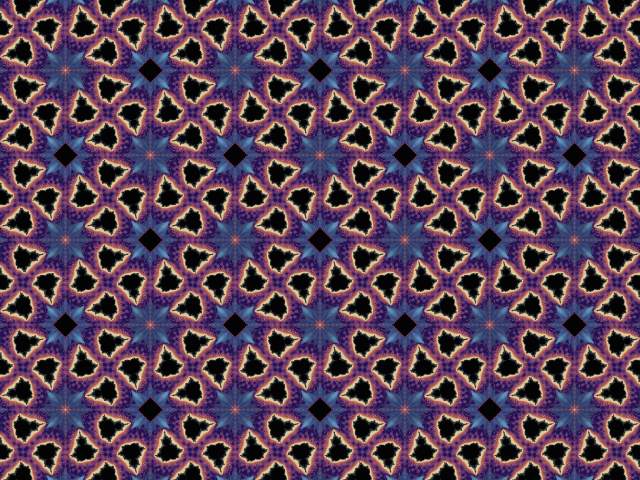
Give the GLSL for this pattern, as a WebGL 2 fragment shader.

```glsl
#version 300 es
precision highp float;
// Kaleidoscopic fractal tiling: black diamonds and beaded rosettes alternate
// on a checkerboard, each surrounded by eight small Mandelbrot islands.
// The plane is folded to one triangle, where the island's escape time is coloured.
uniform vec2 u_resolution;
out vec4 fragColor;

const float TAU = 6.2831853;
const vec3 NAVY = vec3(0.11, 0.07, 0.33);
const vec3 PURPLE = vec3(0.28, 0.15, 0.40);
const vec3 MAUVE = vec3(0.45, 0.24, 0.42);
const vec3 ROSE = vec3(0.66, 0.34, 0.37);
const vec3 ORANGE = vec3(0.80, 0.48, 0.30);
const vec3 CREAM = vec3(0.86, 0.79, 0.62);
const vec3 BLACK = vec3(0.012);

// Colour ramp from the open field (low) to the rim of an island (high)
vec3 heatColor(float heat) {
  vec3 col = mix(NAVY, PURPLE, smoothstep(0.5, 1.0, heat));
  col = mix(col, MAUVE, smoothstep(1.0, 1.6, heat));
  col = mix(col, ROSE, smoothstep(1.8, 2.5, heat));
  col = mix(col, ORANGE, smoothstep(2.6, 3.0, heat));
  col = mix(col, CREAM, smoothstep(3.0, 3.5, heat));
  return mix(col, vec3(0.20, 0.22, 0.24), smoothstep(5.2, 7.5, heat));
}

// x: potential level, y: beads from the escape angle, z: 1 inside the set
vec3 island(vec2 c) {
  vec2 z = c;
  float n = 0.0;
  for (int i = 0; i < 48; i++) {
    if (dot(z, z) > 256.0) break;
    z = vec2(z.x * z.x - z.y * z.y, 2.0 * z.x * z.y) + c;
    n += 1.0;
  }
  if (dot(z, z) <= 256.0) return vec3(9.0, 0.0, 1.0);
  float logSize = log(length(z));
  float band = log2(logSize / 2.7726);
  float beads = cos(3.0 * atan(z.y, z.x)) * sin(TAU * band);
  return vec3(n - log2(logSize), beads, 0.0);
}

vec3 pattern(vec2 p) {
  // Fold into the triangle between diamond, rosette and crossing
  vec2 cell = floor(p + 0.5);
  vec2 f = p - cell;
  float isRosette = mod(cell.x + cell.y, 2.0);
  vec2 a = abs(f);
  float hand = (f.x * f.y < 0.0 ? -1.0 : 1.0) * (1.0 - 2.0 * isRosette);
  if (a.y > a.x) {
    a = a.yx;
    hand = -hand;
  }
  vec2 q = vec2(mix(a.x, 1.0 - a.x, isRosette), a.y);

  // Islands point alternately toward and away from the diamonds
  vec2 u = vec2(hand * (q.x - 0.5), q.y - 0.22);
  vec2 c = 6.6 * mat2(0.975, -0.22, 0.22, 0.975) * u - vec2(0.2, 0.0);
  vec3 isle = island(c);

  // Beaded lace between the islands
  float edge = min(a.y, min(q.x - q.y, 1.0 - q.x - q.y) * 0.707);
  float open = 1.0 - smoothstep(1.9, 2.9, isle.x);
  vec2 w = p + 0.012 * sin(TAU * 4.0 * p.yx) * sin(TAU * 3.0 * p);
  float lace = cos(TAU * 14.0 * w.x) + cos(TAU * 14.0 * w.y);
  float curls = cos(TAU * 8.0 * (w.x + w.y)) * cos(TAU * 8.0 * (w.x - w.y));
  float inner = smoothstep(0.0, 0.07, edge);
  float detail = mix(0.35 * lace + 0.4 * curls, 0.85 * isle.y + 0.25 * lace, inner);
  vec3 col = heatColor(isle.x + open * 1.1 * detail);

  // Blue eight-pointed stars with pale wedges on the diagonals
  float r = length(f);
  float angle = atan(f.y, f.x);
  float tips = 0.255 + 0.045 * cos(8.0 * angle) + 0.016 * cos(24.0 * angle);
  float star = tips - r + 0.008 * lace;
  float wedge = pow(0.5 - 0.5 * cos(4.0 * angle), 3.0) * smoothstep(0.08, 0.24, r);
  vec3 blue = mix(vec3(0.15, 0.21, 0.46), vec3(0.36, 0.55, 0.71), 0.3 + 0.7 * wedge);
  blue *= 0.93 + 0.12 * cos(16.0 * angle) - 0.1 * isRosette;
  float scroll = cos(16.0 * angle) * sin(15.0 * log(r + 0.02));
  float sprig = smoothstep(0.3, 0.75, scroll) * (0.4 + 0.5 * isRosette);
  blue = mix(blue, mix(NAVY, ROSE, 0.5), sprig * (1.0 - 0.6 * wedge));
  col = mix(col, blue, smoothstep(-0.005, 0.012, star) * open);

  // Dark fringe strung with rose beads
  float fringe = 1.0 - smoothstep(0.018, 0.045, abs(star + 0.016));
  float pearl = smoothstep(0.1, 0.7, cos(48.0 * angle) * cos(130.0 * star));
  col = mix(col, mix(NAVY, ROSE, 0.8 * pearl), 0.85 * fringe * open);

  // Dotted arms along the axes
  float dots = 0.5 + 0.5 * cos(TAU * 20.0 * a.x);
  float arm = 1.0 - smoothstep(0.004, 0.016, a.y + 0.008 * (1.0 - dots));
  col = mix(col, mix(PURPLE, ROSE, dots), 0.6 * arm);

  // Glowing centre of each rosette
  float heart = 0.045 + 0.025 * cos(8.0 * angle) - r;
  float glow = smoothstep(-0.02, 0.02, heart) * isRosette;
  col = mix(col, mix(ROSE, CREAM, smoothstep(0.02, 0.0, r)), glow);

  // Black diamond with a beaded rim
  float diamond = a.x + a.y - 0.142;
  float rim = (1.0 - smoothstep(0.008, 0.022, abs(diamond - 0.008))) * (1.0 - isRosette);
  float rimBeads = 0.5 + 0.5 * cos(TAU * 32.0 * (a.x - a.y));
  col = mix(col, mix(NAVY, ROSE, rimBeads), rim);
  col = mix(col, BLACK, smoothstep(0.004, -0.004, diamond) * (1.0 - isRosette));
  return mix(col, BLACK, isle.z);
}

void main() {
  // Average a 3 by 3 grid of samples to smooth the edges
  vec3 sum = vec3(0.0);
  for (int i = 0; i < 9; i++) {
    vec2 jitter = (vec2(i % 3, i / 3) - 1.0) / 3.0;
    vec2 p = (gl_FragCoord.xy + jitter - 0.5 * u_resolution) / u_resolution.y;
    sum += pattern(p * 5.657);
  }
  fragColor = vec4(sum / 9.0, 1.0);
}
```
